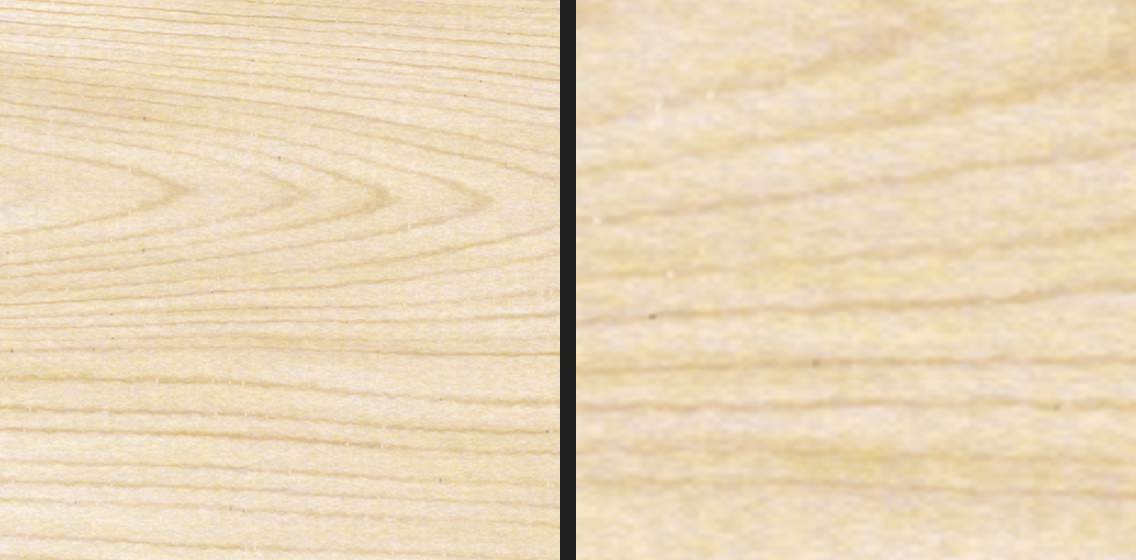
Left, the full canvas; right, a detail of the centre.
Write a three.js fragment shader that draws this texture.

```glsl
// Pale flat-sawn wood: growth rings form pointed arches around a horizontal
// axis and flatten into long streaks above and below it. Rings are jittered
// contours of one field; bands, fibres and flecks are laid over them.
varying vec2 vUv;

float hash(vec2 p) {
  return fract(sin(dot(p, vec2(127.1, 311.7))) * 43758.5453);
}

float noise(vec2 p) {
  vec2 i = floor(p), f = fract(p);
  f = f * f * (3.0 - 2.0 * f);
  return mix(mix(hash(i), hash(i + vec2(1.0, 0.0)), f.x),
             mix(hash(i + vec2(0.0, 1.0)), hash(i + 1.0), f.x), f.y);
}

// Ring coordinate: arches near the axis, wide flat rings toward the bottom.
float ringField(vec2 p) {
  float offset = p.y - 0.66 + 0.02 * p.x;
  float h = sqrt(offset * offset + 0.00003);
  float below = 1.0 - smoothstep(-0.03, 0.03, offset);
  float rise = pow(min(h, 0.2), 1.6) / 0.06;
  float above = 10.5 * max(h - 0.2, 0.0);
  float under = 10.5 * clamp(h - 0.2, 0.0, 0.08) + 4.7 * max(h - 0.28, 0.0);
  float lean = mix(1.0, mix(0.45, -0.12, below), smoothstep(0.05, 0.37, h));
  return (p.x * lean + rise + mix(above, under, below)) / 0.21;
}

void main() {
  vec2 p = vUv;

  // Slow bends plus a slight tremble of the ring edges
  vec2 bent = p;
  bent.y += 0.016 * (noise(p * vec2(2.5, 7.0) + 3.0) - 0.5);
  bent.y += 0.003 * (noise(p * vec2(14.0, 40.0)) - 0.5);
  float s = ringField(bent) + 0.12 * (noise(p * vec2(80.0, 110.0)) - 0.5);
  float offset = p.y - 0.66 + 0.02 * p.x;
  float h = abs(offset);
  float side = step(0.0, offset);

  // Thin latewood lines, each with a soft shade on its inner side
  float line = 0.0, shade = 0.0, dark = 0.0, light = 0.0;
  for (int j = -1; j <= 1; j++) {
    float id = floor(s) + float(j);
    float d = s - id - 0.15 - 0.5 * hash(vec2(id, 4.0));
    float key = id + 50.0 * side * step(0.06, h);
    float strength = mix(0.5, 1.0, hash(vec2(id, 9.0)));
    strength *= 0.5 + 0.8 * noise(vec2(p.x * 5.0, id * 7.3));
    float core = exp(-d * d / 0.012);
    line = max(line, strength * core);
    shade = max(shade, strength * exp(4.0 * min(d, 0.0))
                       * (1.0 - smoothstep(-0.06, 0.12, d)));

    // Rare pores and pale chips sit along the lines
    float along = p.x * 130.0 + key * 0.37;
    float pick = hash(vec2(floor(along), key + 31.0));
    float dash = exp(-d * d / 0.006) * smoothstep(0.0, 0.4, fract(along))
               * (1.0 - smoothstep(0.5, 1.0, fract(along)));
    dark = max(dark, dash * smoothstep(0.988, 0.996, pick));
    light = max(light, dash * step(pick, 0.014));
  }

  // Faint secondary lines where the rings are dense
  float dense = smoothstep(0.13, 0.2, h) * (1.0 - smoothstep(0.28, 0.34, -offset));
  float minor = smoothstep(0.55, 0.85, noise(vec2(p.x * 2.5, s * 4.0 + 20.0 * side)));

  // Broad tonal bands, streaks and a tan belt outside the arches
  float bands = noise(vec2(p.x * 1.6, bent.y * 15.0 + 0.6 * p.x)) - 0.5;
  float patches = noise(p * vec2(2.2, 5.0) + 8.0) - 0.5;
  float streaks = noise(vec2(p.x * 4.0, s * 2.5 + 60.0 * side)) - 0.5;
  float fine = noise(vec2(p.x * 12.0, bent.y * 170.0)) - 0.5;
  float belt = exp(-pow((h + 0.09 * p.x - 0.18) / 0.03, 2.0)) * (1.0 - 0.6 * p.x);
  float warmth = 0.20 + 0.50 * bands + 0.22 * patches + 0.30 * streaks
               + 0.24 * fine + 0.34 * shade + 0.26 * belt + 0.26 * minor * dense;

  vec3 cream = vec3(0.948, 0.896, 0.808);
  vec3 honey = vec3(0.900, 0.810, 0.640);
  vec3 latewood = vec3(0.835, 0.705, 0.490);
  vec3 color = mix(cream, honey, clamp(warmth, -0.25, 1.2));
  color = mix(color, latewood, 0.64 * min(line, 1.0));

  // Short fibres and sharp grain in brightness
  float fibre = noise(p * vec2(90.0, 250.0)) - 0.5;
  float grain = noise(p * vec2(230.0, 300.0) + 17.0) - 0.5;
  color += 0.042 * fibre + 0.050 * grain;

  // Yellow and greyish mottles, mostly in the blue channel
  float mottle = noise(p * vec2(75.0, 150.0) + 51.0) - 0.5;
  float speck = noise(p * vec2(150.0, 210.0) + 83.0) - 0.5;
  float tint = noise(vec2(p.x * 6.0, bent.y * 60.0) + 29.0) - 0.5;
  color += vec3(0.002, 0.008, 0.085) * mottle;
  color += vec3(-0.004, 0.006, 0.070) * speck;
  color += vec3(0.0, -0.004, 0.055) * tint;

  color = mix(color, vec3(0.60, 0.51, 0.40), 0.6 * dark);
  color = mix(color, vec3(0.99, 0.96, 0.89), 0.6 * light);
  gl_FragColor = vec4(clamp(color, 0.0, 1.0), 1.0);
}
```
